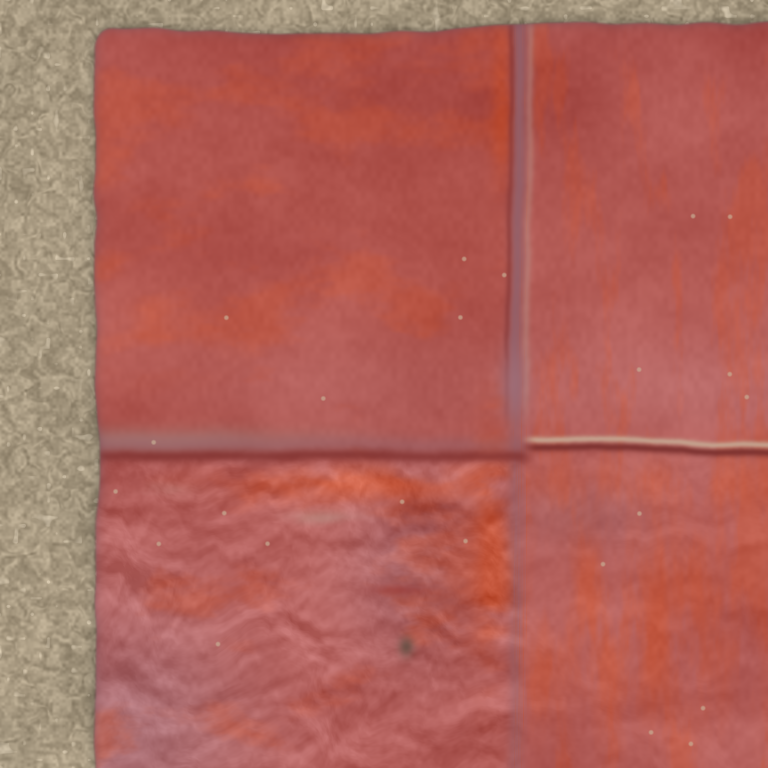
A WebGL 1 fragment shader for this texture:

```glsl
precision highp float;
// A worn red sheet with a crossed pair of creases, lying on sandy concrete.
// A wobbly rounded edge masks the sheet; layered noise stains the paint, soft
// spots place the main tints, and a noise height field lights the wrinkles.

uniform vec2 u_resolution;

const vec3 SAND = vec3(0.645, 0.59, 0.495);
const vec3 RED = vec3(0.69, 0.33, 0.30);
const vec3 DEEP_RED = vec3(0.60, 0.23, 0.22);
const vec3 ORANGE = vec3(0.77, 0.33, 0.22);
const vec3 ROSE = vec3(0.71, 0.41, 0.41);
const vec3 MAUVE = vec3(0.57, 0.38, 0.42);
const vec3 PALE = vec3(0.73, 0.58, 0.54);
const float SHEET_LEFT = 0.124;
const float SHEET_TOP = 0.963;
const float CORNER = 0.026;
const float CREASE_X = 0.672;
const float CREASE_Y = 0.421;

float hash(vec2 p) {
  vec3 q = fract(vec3(p.xyx) * 0.1031);
  q += dot(q, q.yzx + 33.33);
  return fract((q.x + q.y) * q.z);
}

float noise(vec2 p) {
  vec2 i = floor(p), f = fract(p);
  f = f * f * (3.0 - 2.0 * f);
  return mix(mix(hash(i), hash(i + vec2(1, 0)), f.x),
             mix(hash(i + vec2(0, 1)), hash(i + vec2(1, 1)), f.x), f.y);
}

float fbm(vec2 p) {
  float sum = 0.0, amp = 0.5;
  for (int i = 0; i < 5; i++) {
    sum += amp * noise(p);
    p = mat2(0.8, 0.6, -0.6, 0.8) * p * 2.03 + 7.1;
    amp *= 0.5;
  }
  return sum;
}

// Soft elliptical spot, and soft line profile around zero
float spot(vec2 p, vec2 c, vec2 r) { vec2 d = (p - c) / r; return exp(-dot(d, d)); }
float line(float d, float w) { return exp(-d * d / (w * w)); }

float sheetDistance(vec2 p) {
  float top = SHEET_TOP - 0.006 * spot(p, vec2(0.42, p.y), vec2(0.16, 1.0))
            + 0.007 * smoothstep(0.58, 0.70, p.x);
  float left = SHEET_LEFT + 0.006 * line(p.y - 0.39, 0.06);
  vec2 wobble = 0.005 * vec2(noise(p.yx * 28.0), noise(p * 25.0)) - 0.0025;
  vec2 d = vec2(left - p.x, p.y - top) + wobble + CORNER;
  return length(max(d, 0.0)) + min(max(d.x, d.y), 0.0) - CORNER;
}

vec3 concrete(vec2 p) {
  vec2 warp = vec2(noise(p * 70.0), noise(p * 70.0 + 19.0));
  float grain = noise(p * 125.0 + warp * 2.5) + 0.6 * noise(p * 240.0) - 0.8;
  vec3 col = SAND + grain * vec3(0.15, 0.145, 0.135);
  col += (fbm(p * 9.0) - 0.48) * vec3(0.09, 0.08, 0.07);
  col += 0.12 * smoothstep(0.83, 0.97, noise(p * 95.0 + 40.0));
  return col;
}

float wrinkles(vec2 p) {
  return fbm(p * vec2(13.0, 19.0) + 1.8 * fbm(p * 8.0 + 3.0));
}

vec3 paint(vec2 p) {
  float below = smoothstep(CREASE_Y + 0.01, CREASE_Y - 0.03, p.y);
  float rightSide = smoothstep(CREASE_X - 0.005, CREASE_X + 0.015, p.x);
  float stain = fbm(p * 7.0 + 2.0);
  float streak = fbm(p * mix(vec2(9.0, 17.0), vec2(34.0, 8.0), rightSide) + 11.0);

  // Broad tints of the four panels
  vec3 col = mix(RED, ROSE, 0.45 * below + 0.25 * rightSide * (1.0 - below));
  col = mix(col, ROSE, 0.45 * spot(p, vec2(0.45, 0.49), vec2(0.30, 0.09)));
  col = mix(col, DEEP_RED, 0.30 * smoothstep(0.62, 0.96, p.y));
  col = mix(col, DEEP_RED, 0.30 * spot(p, vec2(0.33, 0.67), vec2(0.20, 0.05)));
  col = mix(col, MAUVE + 0.07, 0.65 * spot(p, vec2(0.17, 0.04), vec2(0.16, 0.17)));
  col = mix(col, MAUVE + 0.05, 0.45 * spot(p, vec2(0.54, 0.25), vec2(0.09, 0.12)));
  col = mix(col, ROSE, 0.6 * spot(p, vec2(0.95, 0.49), vec2(0.28, 0.08)));
  col = mix(col, MAUVE, 0.35 * spot(p, vec2(0.76, 0.33), vec2(0.09, 0.04)));

  // Orange wear, broken up by the streaks
  float wear = 0.9 * spot(p, vec2(0.653, 0.87), vec2(0.014, 0.11))
             + 0.8 * spot(p, vec2(0.20, 0.55), vec2(0.07, 0.04))
             + 1.0 * spot(p, vec2(0.47, 0.373), vec2(0.19, 0.022))
             + 0.9 * spot(p, vec2(0.64, 0.27), vec2(0.022, 0.15))
             + 0.7 * spot(p, vec2(0.83, 0.18), vec2(0.16, 0.12))
             + 0.6 * spot(p, vec2(0.90, 0.37), vec2(0.14, 0.03));
  col = mix(col, ORANGE, clamp(wear * smoothstep(0.25, 0.60, streak), 0.0, 0.9));
  col = mix(col, ORANGE, 0.45 * smoothstep(0.52, 0.75, streak));
  col += (stain - 0.48) * vec3(0.13, 0.15, 0.15);
  col += (noise(p * vec2(150.0, 110.0)) - 0.5) * 0.025;

  // Raised folds, strongest in the lower left panel
  float lift = wrinkles(p + vec2(0.0, 0.006)) - wrinkles(p - vec2(0.0, 0.006));
  float folded = below * (1.0 - 0.75 * rightSide) + 0.15;
  col += clamp(-lift, -0.2, 0.2) * folded * vec3(0.32, 0.36, 0.38);
  float ridge = spot(p, vec2(0.20, 0.355 + 0.01 * stain), vec2(0.06, 0.010))
              + spot(p, vec2(0.42, 0.325), vec2(0.045, 0.010));
  col = mix(col, PALE, 0.55 * ridge * smoothstep(0.3, 0.6, streak));
  col = mix(col, DEEP_RED, 0.6 * spot(p, vec2(0.52, 0.232), vec2(0.035, 0.007)));
  col = mix(col, vec3(0.36, 0.30, 0.25), 0.75 * spot(p, vec2(0.529, 0.158), vec2(0.010, 0.013)));
  return col;
}

vec3 creases(vec3 col, vec2 p) {
  float jitter = 0.008 * (fbm(p * 14.0) - 0.48);
  float dx = p.x - CREASE_X - 0.005 * smoothstep(0.55, 0.95, p.y) + jitter;
  float dy = p.y - CREASE_Y + 0.008 * smoothstep(0.75, 1.0, p.x) + jitter;
  float rightSide = smoothstep(0.675, 0.70, p.x);
  float leftFade = 1.0 - smoothstep(0.20, 0.58, p.x);
  float upper = smoothstep(0.43, 0.50, p.y);

  col = mix(col, MAUVE, line(dx, 0.010) * mix(0.45, 0.85, upper));
  col = mix(col, DEEP_RED * 0.85, 0.5 * upper * line(dx + 0.011, 0.004));
  col = mix(col, PALE, 0.40 * upper * line(dx - 0.014, 0.005));
  col = mix(col, MAUVE + 0.06, 0.7 * spot(p, vec2(0.667, 0.50), vec2(0.018, 0.045)));

  col = mix(col, vec3(0.65, 0.46, 0.44), 0.85 * leftFade * line(dy - 0.006, 0.017));
  col = mix(col, MAUVE, 0.4 * (1.0 - rightSide) * line(dy, 0.012));
  col = mix(col, DEEP_RED * 0.84, 0.75 * (1.0 - rightSide) * line(dy + 0.014, 0.008));
  col = mix(col, DEEP_RED * 0.78, 0.85 * rightSide * line(dy + 0.002, 0.006));
  return mix(col, vec3(0.77, 0.64, 0.56), 0.9 * rightSide * line(dy - 0.008, 0.0045));
}

// Sparse pale flecks, at most one in each cell
float flecks(vec2 p) {
  vec2 cell = floor(p * 16.0);
  vec2 center = 0.2 + 0.6 * vec2(hash(cell + 5.0), hash(cell + 27.0));
  float d = length(fract(p * 16.0) - center);
  return step(0.91, hash(cell + 61.0)) * smoothstep(0.07, 0.02, d);
}

void main() {
  vec2 p = gl_FragCoord.xy / u_resolution;
  float d = sheetDistance(p);
  float blur = max(0.0025, 1.0 / u_resolution.y);

  vec3 ground = concrete(p) * (1.0 - 0.22 * exp(-max(d, 0.0) / 0.006));
  vec3 sheet = creases(paint(p), p);
  sheet = mix(sheet, MAUVE * 0.85, 0.55 * exp(min(d, 0.0) / 0.005));
  sheet = mix(sheet, vec3(0.78, 0.68, 0.58), 0.7 * flecks(p));
  gl_FragColor = vec4(mix(sheet, ground, smoothstep(-blur, blur, d)), 1.0);
}
```
